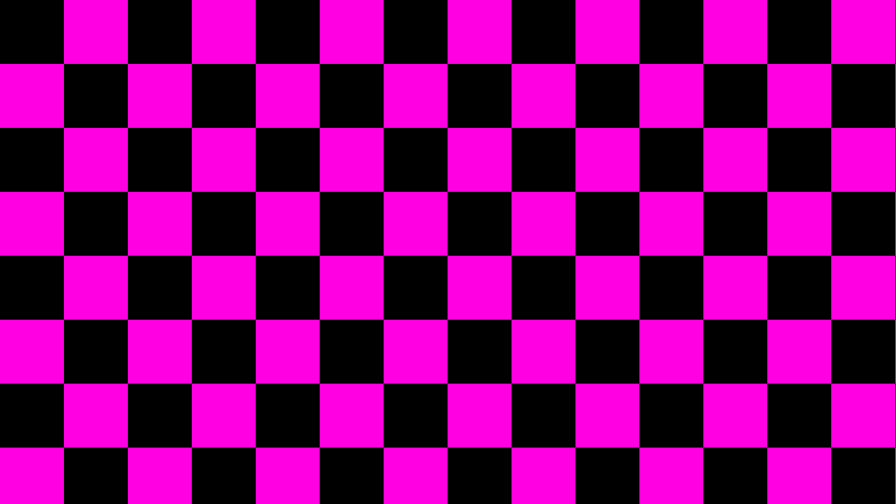
A Shadertoy shader for this pattern:

```glsl
// Draws a flat two-colour checkerboard of square tiles, hung from the top left corner.

const float TILES_ACROSS = 14.013;
const vec3 BLACK = vec3(0.0);
const vec3 MAGENTA = vec3(1.0, 0.0, 0.89);

// Signed distance to the nearest tile edge: positive in even tiles, negative in odd ones.
vec2 edgeDistance(vec2 p) {
    return abs(mod(p - 0.5, 2.0) - 1.0) - 0.5;
}

// Checker coverage from 0 to 1, smoothed over one pixel.
float checker(vec2 p, float pixelSize) {
    vec2 wave = clamp(edgeDistance(p) / (0.5 * pixelSize), -1.0, 1.0);
    return 0.5 - 0.5 * wave.x * wave.y;
}

void mainImage(out vec4 fragColor, in vec2 fragCoord) {
    // Tile units, measured right and down from the top left corner.
    float pixelSize = TILES_ACROSS / iResolution.x;
    vec2 tilePos = vec2(fragCoord.x, iResolution.y - fragCoord.y) * pixelSize;

    fragColor = vec4(mix(BLACK, MAGENTA, checker(tilePos, pixelSize)), 1.0);
}
```
